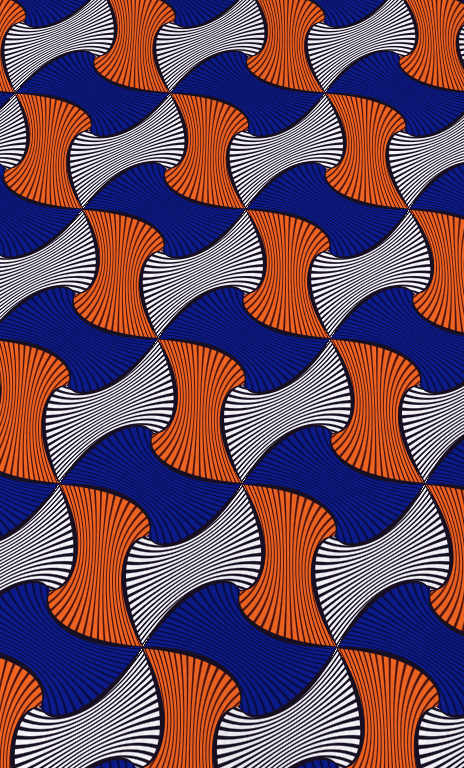
Write a WebGL 1 fragment shader that draws this pattern.

```glsl
precision highp float;
// Printed cotton in tilted view: three sets of swirling hourglass tiles in
// blue, white and orange. A triangular lattice is folded to one triangle, its
// corner-to-centre edges are bowed, and each tile is filled with fanned lines.
uniform vec2 u_resolution;

#define SCALE_TOP 0.1931   // lattice spacing at the top edge
#define SCALE_GROWTH 0.0715 // added spacing toward the bottom
#define DEPTH 3.961        // row density of the tilted cloth
#define BOW 0.53           // swirl of the tile edges
#define WAIST 0.72         // pinch of the fanned lines
#define LINES 18.0         // lines per tile
#define OUTLINE 0.019      // half width of the tile outline
#define BLUE vec3(0.045, 0.105, 0.53)
#define WHITE vec3(0.94, 0.94, 0.96)
#define ORANGE vec3(0.92, 0.385, 0.13)
#define INK vec3(0.09, 0.06, 0.13)

const float ROOT34 = 0.8660254;   // sine of 60 degrees
const float EDGE = 0.5773503;     // corner to centre of a unit triangle

float hash(vec2 p) {
  return fract(sin(dot(p, vec2(41.3, 289.1))) * 4375.85);
}

float noise(vec2 p) {
  vec2 i = floor(p), f = fract(p);
  f = f * f * (3.0 - 2.0 * f);
  return mix(mix(hash(i), hash(i + vec2(1.0, 0.0)), f.x),
             mix(hash(i + vec2(0.0, 1.0)), hash(i + 1.0), f.x), f.y);
}

float spacing(float y) { return SCALE_TOP + SCALE_GROWTH * y; }

// One third of a turn about the triangle centre.
vec2 turn(vec2 r) {
  return vec2(-0.5 * r.x + ROOT34 * r.y, -ROOT34 * r.x - 0.5 * r.y);
}

// x runs from corner to centre (0 to 1), y is the sideways offset.
vec2 edgeCoords(vec2 r) {
  return vec2(1.0 + dot(r, vec2(ROOT34, 0.5)) / EDGE,
              dot(r, vec2(0.5, -ROOT34)) / EDGE);
}

float bow(float t) {
  t = clamp(t, 0.0, 1.0);
  return BOW * t * sqrt(1.0 - t);
}

// Approximate distance to the bowed edge.
float edgeDistance(vec2 c) {
  if (c.x > 1.0) return length(c - vec2(1.0, 0.0));
  if (c.x < 0.0) return length(c);
  float slope = BOW * (1.0 - 1.5 * c.x) / sqrt(max(1.0 - c.x, 0.03));
  return abs(c.y - bow(c.x)) / sqrt(1.0 + slope * slope);
}

float coverage(float d, float halfWidth, float blur) {
  return clamp((halfWidth - d) / blur + 0.5, 0.0, 1.0);
}

float pinch(float a) { return WAIST * a * (1.0 - a); }

// Fanned lines between the two hollow sides of a tile.
float fan(vec2 c, float halfWidth, float pixel) {
  float a = c.x - c.y * EDGE;
  float width = max(ROOT34 - pinch(a) - pinch(1.0 - a), 0.2);
  float across = (c.y - pinch(a)) / width;
  float d = abs(fract(across * LINES) - 0.5);
  return coverage(d, halfWidth, pixel * LINES / width);
}

void main() {
  // Canvas height is one unit, measured downward from the top.
  vec2 p = vec2(gl_FragCoord.x - 0.5 * u_resolution.x,
                u_resolution.y - gl_FragCoord.y) / u_resolution.y;
  float s = spacing(p.y);
  float row = DEPTH * (1.0 / spacing(0.121) - 1.0 / s);
  float column = p.x / s + 0.4 - 0.485 * row;
  float pixel = 1.1 / (u_resolution.y * s * EDGE);

  // Fold the lattice to a single triangle centred on zero.
  vec2 f = fract(vec2(column, row));
  if (f.x + f.y > 1.0) f = 1.0 - f;
  vec2 r = vec2(f.x + 0.5 * f.y - 0.5, ROOT34 * f.y - 0.5 * EDGE);

  // Find the tile, its local frame and the nearest outline.
  float tile = 0.0, outline = 0.0;
  vec2 local = vec2(0.0);
  for (int k = 0; k < 3; k++) {
    vec2 c = edgeCoords(r);
    if (c.y >= 0.0 && edgeCoords(turn(r)).y < 0.0) {
      bool inside = c.y >= bow(c.x);
      tile = inside ? float(k) : mod(float(k) + 2.0, 3.0);
      local = inside ? c : edgeCoords(turn(turn(r)));
    }
    float t = clamp(c.x, 0.0, 1.0);
    float halfWidth = OUTLINE * (0.45 + 2.6 * t * (1.0 - t));
    outline = max(outline, coverage(edgeDistance(c), halfWidth, pixel));
    r = turn(r);
  }

  // Dye each tile and its lines.
  vec3 dye = BLUE, lineInk = vec3(0.035, 0.04, 0.24);
  float lineWidth = 0.14;
  if (tile > 1.5) {
    dye = ORANGE;
    lineInk = vec3(0.28, 0.07, 0.06);
    lineWidth = 0.15;
  } else if (tile > 0.5) {
    dye = WHITE;
    lineInk = INK;
    lineWidth = 0.21;
  }
  vec3 color = mix(dye, lineInk, fan(local, lineWidth, pixel));
  color = mix(color, INK, outline);

  // Soft folds and the grain of the weave.
  float folds = noise(p * vec2(5.0, 3.0) + 7.0) - 0.5;
  float grain = noise(p * 330.0) - 0.5;
  color *= 1.0 + 0.09 * folds + 0.06 * grain;
  gl_FragColor = vec4(color, 1.0);
}
```
